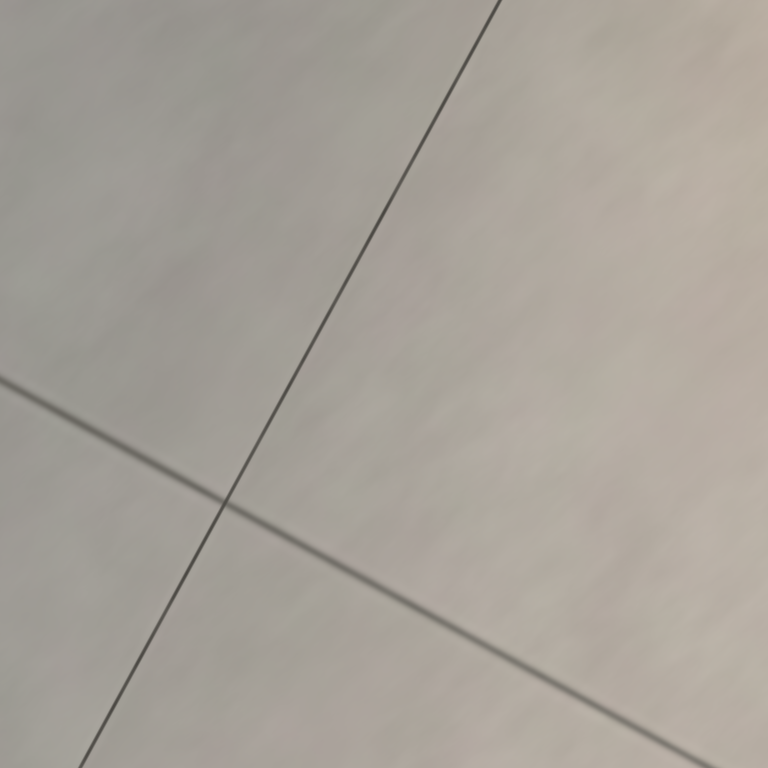
Reproduce this texture procedurally as a WebGL 2 fragment shader.

```glsl
#version 300 es
precision highp float;
// Large matte stone floor tiles on a tilted square grid, meeting at one crossing.
// A thin crisp joint and a wider soft joint are cut from the grid distance;
// a slanted light gradient, layered noise and faint streaks shade the surface.

#define CROSSING vec2(0.293, 0.345)
#define TILT 0.5006
#define TILE_SIZE 1.2
#define THIN_HALF 0.0022
#define SOFT_HALF 0.0056
#define MOTTLE 0.050
#define STREAK 0.034
#define TINT 0.018
#define TILE_VARIATION 0.008

uniform vec2 u_resolution;
out vec4 fragColor;

const vec3 COOL_STONE = vec3(0.600, 0.590, 0.568);
const vec3 WARM_STONE = vec3(0.722, 0.688, 0.648);
const vec3 THIN_GROUT = vec3(0.290, 0.280, 0.260);
const vec3 SOFT_GROUT = vec3(0.400, 0.390, 0.365);

float hash(vec2 p) {
    return fract(sin(dot(p, vec2(127.1, 311.7))) * 43758.5453);
}

float noise(vec2 p) {
    vec2 cell = floor(p);
    vec2 f = fract(p);
    f = f * f * (3.0 - 2.0 * f);
    float low = mix(hash(cell), hash(cell + vec2(1.0, 0.0)), f.x);
    float high = mix(hash(cell + vec2(0.0, 1.0)), hash(cell + 1.0), f.x);
    return mix(low, high, f.y);
}

// Layered noise centred on zero
float fbm(vec2 p) {
    float sum = 0.0;
    float gain = 0.5;
    for (int i = 0; i < 5; i++) {
        sum += gain * (noise(p) - 0.5);
        p = mat2(0.8, 0.6, -0.6, 0.8) * p * 2.03 + 17.3;
        gain *= 0.5;
    }
    return sum;
}

vec3 stone(vec2 p, vec2 grid, vec2 tile) {
    // Light falls off towards the upper left
    float light = smoothstep(0.0, 1.0, 0.08 + 0.76 * p.x + 0.33 * (0.55 - p.y));
    vec3 color = mix(COOL_STONE, WARM_STONE, light);
    color += vec3(0.024, 0.012, 0.0) * smoothstep(0.2, 1.0, p.y) * p.x * p.x;

    // Each tile has its own tone and its own patch of pattern
    color += TILE_VARIATION * (hash(tile + 3.7) - 0.5);
    vec2 q = grid + tile * 13.0;
    color += MOTTLE * fbm(q * 6.0);

    // Short brushed streaks lean between the axes and come and go in patches
    vec2 brushed = vec2(0.95 * q.x - 0.31 * q.y, 0.31 * q.x + 0.95 * q.y);
    float patches = 0.4 + 0.9 * noise(q * 8.0 + 5.0);
    color += STREAK * patches * fbm(brushed * vec2(46.0, 17.0));

    // Weak pink and green clouding
    float tint = fbm(q * 14.0 + 40.0);
    color += TINT * tint * vec3(0.8, -0.7, 0.5);
    return color;
}

void main() {
    float scale = min(u_resolution.x, u_resolution.y);
    vec2 p = gl_FragCoord.xy / scale;
    float pixel = 1.0 / scale;

    // Turn into grid axes and find the nearest joint on each axis
    float c = cos(TILT);
    float s = sin(TILT);
    vec2 offset = p - CROSSING;
    vec2 grid = vec2(c * offset.x - s * offset.y, s * offset.x + c * offset.y);
    vec2 tile = floor(grid / TILE_SIZE);
    vec2 joint = abs(grid - TILE_SIZE * round(grid / TILE_SIZE));
    vec3 color = stone(p, grid, tile);

    // Pale worn edges beside the joints
    vec2 rim = exp(-pow((joint - vec2(0.007, 0.014)) / vec2(0.004, 0.006), vec2(2.0)));
    color += 0.014 * max(rim.x, rim.y) * (0.7 + fbm(grid * 20.0));

    // Soft joint, uneven along its length and fading towards its right end
    float softWidth = SOFT_HALF * (1.0 + 0.3 * fbm(grid * 9.0));
    float softLine = exp(-pow(joint.y / softWidth, 2.0));
    softLine *= mix(0.88, 0.68, smoothstep(-0.3, 0.8, grid.x)) + 0.2 * fbm(grid * 25.0);
    color = mix(color, SOFT_GROUT, softLine);

    // Crisp joint on top
    float blur = max(pixel, 0.0016);
    float thinLine = 1.0 - smoothstep(THIN_HALF - blur, THIN_HALF + blur, joint.x);
    thinLine *= 0.92 + 0.3 * fbm(grid * 30.0);
    color = mix(color, THIN_GROUT, thinLine);

    fragColor = vec4(clamp(color, 0.0, 1.0), 1.0);
}
```
